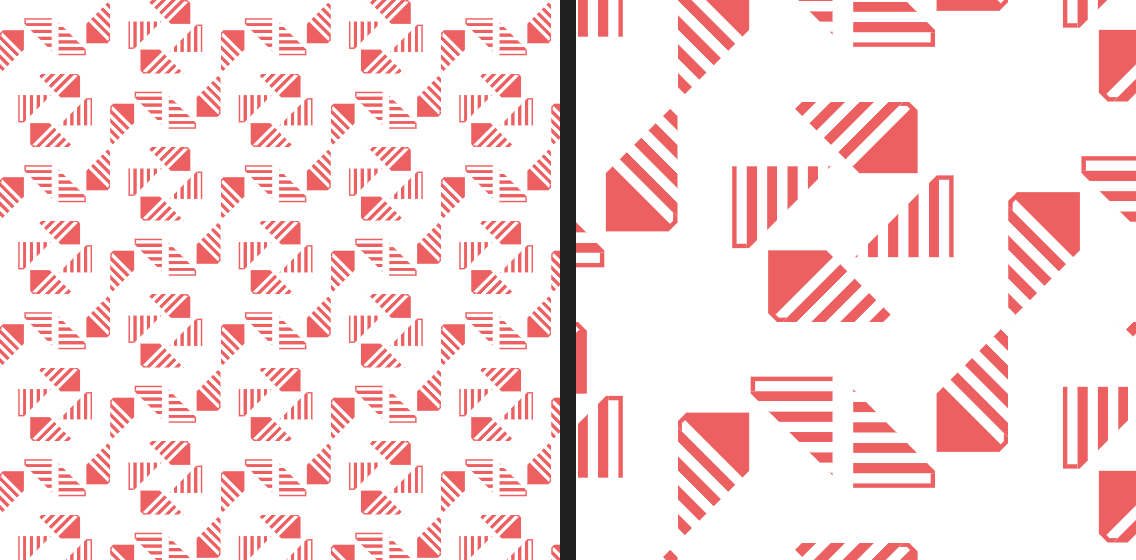
Left, the full canvas; right, a detail of the centre.
Give the GLSL for this pattern, as a Shadertoy shader.

```glsl
// Staggered rows of striped pinwheels and zigzag ribbons, red on white.

const vec3 PAPER = vec3(1.0);
const vec3 INK = vec3(0.93, 0.375, 0.38);

// Lengths are in row heights.
const float ROWS = 7.619;          // row heights per canvas height
const float PERIOD = 3.0;          // repeat along a row
const float ROW_SHIFT = 1.5;       // stagger between rows
const float FIRST_PINWHEEL = 2.25; // pinwheel centre in the top row
const float STRIPE = 0.0462;       // width of one stripe or gap
const float RIM = 0.02;            // thin outline round the end bar
const float FLAT_LENGTH = 0.371;
const float FLAT_DEPTH = 0.447;
const float FOLD_HEIGHT = 0.325;
const float FOLD_TIP = 0.589;
const float FOLD_CHAMFER = 0.04;
const float DIAGONAL = 0.70710678;

// All distances below are positive inside the inked area.
float stripes(float t) {
    return 0.5 * STRIPE - abs(mod(t, 2.0 * STRIPE) - 1.5 * STRIPE);
}

// Outline that closes the first gap
float barRim(float edge, float t) {
    return min(RIM - edge, STRIPE - t);
}

// Straight ribbon end: x runs across the stripes, y along them
float flatPiece(vec2 p) {
    float slant = (FLAT_DEPTH - p.x - p.y) * DIAGONAL;
    float edge = min(min(p.x, FLAT_LENGTH - p.y), slant);
    float t = p.x - RIM;
    float ink = max(stripes(t), barRim(edge, t));
    return min(min(edge, p.y), ink);
}

// Folded ribbon end: x runs along the long side, y away from it
float foldPiece(vec2 p) {
    float along = p.x + p.y;
    float edge = min(min(p.x, p.y), (along - FOLD_CHAMFER) * DIAGONAL);
    float taper = (FOLD_TIP - along) * DIAGONAL;
    float t = (p.x - p.y) * DIAGONAL;
    float ink = max(max(stripes(t), -t), barRim(edge, t));
    return min(min(edge, min(FOLD_HEIGHT - p.y, taper)), ink);
}

float halfPinwheel(vec2 p) {
    float fold = foldPiece(vec2(0.339 - p.x, p.y + 0.5));
    return max(fold, flatPiece(p + vec2(0.502, 0.206)));
}

float halfZigzag(vec2 p) {
    float fold = foldPiece(vec2(p.y + 0.089, p.x + 0.75));
    return max(fold, flatPiece(vec2(p.y + 0.252, -0.047 - p.x)));
}

void mainImage(out vec4 fragColor, in vec2 fragCoord) {
    // Rows count downward from the top edge
    vec2 p = vec2(fragCoord.x, iResolution.y - fragCoord.y) * ROWS / iResolution.y;
    float row = floor(p.y);
    float x = p.x - FIRST_PINWHEEL - ROW_SHIFT * row;
    vec2 cell = vec2(mod(x + 0.75, PERIOD) - 0.75, p.y - row - 0.5);

    // Both motifs have half-turn symmetry
    float d;
    if (cell.x < 0.75) {
        d = max(halfPinwheel(cell), halfPinwheel(-cell));
    } else {
        cell.x -= 0.5 * PERIOD;
        d = max(halfZigzag(cell), halfZigzag(-cell));
    }

    float pixel = ROWS / iResolution.y;
    float coverage = clamp(d / pixel + 0.5, 0.0, 1.0);
    fragColor = vec4(mix(PAPER, INK, coverage), 1.0);
}
```
